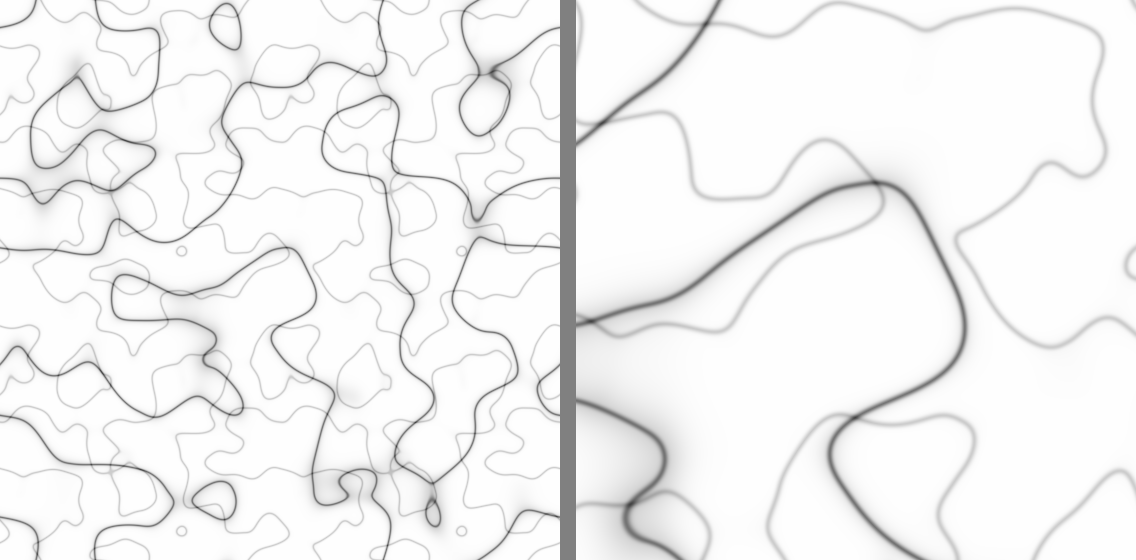
Left: the whole. Right: its middle third, enlarged.
This texture is drawn by a three.js fragment shader. Its source:

```glsl
// Thin grey contour loops on white paper, like ink veins with a soft bleed.
// Two layers of tiling lattice noise are traced along their zero level:
// a coarse dark layer with a wide glow, and a fine pale one repeating twice.

varying vec2 vUv;

const float TILE = 8.0;             // lattice cells before the noise repeats
const float COARSE_CELLS = 8.0;     // cells across the canvas
const float FINE_CELLS = 16.0;
const float COARSE_SEED = 3.7;
const float FINE_SEED = 11.3;

const float LINE_RADIUS = 0.0013;   // softness of a line, in canvas units
const float MIN_SLOPE = 0.3;        // keeps lines thin where the noise is flat
const float GLOW_FALLOFF = 28.0;

const float COARSE_INK = 0.34;
const float COARSE_GLOW = 0.20;
const float FINE_INK = 0.15;
const float FINE_GLOW = 0.045;

const vec3 PAPER = vec3(0.996);
const float DARKEST = 0.15;

// Three random values from -1 to 1 for one lattice point
vec3 hash3(vec2 cell, float seed) {
  vec2 p = mod(cell, TILE) + seed;
  vec3 q = vec3(dot(p, vec2(127.1, 311.7)),
                dot(p, vec2(269.5, 183.3)),
                dot(p, vec2(419.2, 371.9)));
  return 2.0 * fract(sin(q) * 43758.5453) - 1.0;
}

// Contribution of one corner: a random slope plus a random height
float corner(vec2 cell, vec2 offset, vec2 f, float seed) {
  vec3 r = hash3(cell + offset, seed);
  return dot(r.xy, f - offset) + 0.5 * r.z;
}

float latticeNoise(vec2 p, float seed) {
  vec2 cell = floor(p);
  vec2 f = p - cell;
  vec2 w = f * f * f * (f * (f * 6.0 - 15.0) + 10.0);
  float low = mix(corner(cell, vec2(0.0, 0.0), f, seed),
                  corner(cell, vec2(1.0, 0.0), f, seed), w.x);
  float high = mix(corner(cell, vec2(0.0, 1.0), f, seed),
                   corner(cell, vec2(1.0, 1.0), f, seed), w.x);
  return mix(low, high, w.y);
}

// Darkness of one layer: a sharp line of even width inside a soft glow
float veins(vec2 uv, float cells, float seed, float ink, float glow) {
  vec2 p = uv * cells;
  vec2 e = vec2(0.01, 0.0);
  float n = latticeNoise(p, seed);
  vec2 slope = vec2(latticeNoise(p + e.xy, seed) - latticeNoise(p - e.xy, seed),
                    latticeNoise(p + e.yx, seed) - latticeNoise(p - e.yx, seed));
  slope /= 2.0 * e.x;

  float dist = abs(n) / (max(length(slope), MIN_SLOPE) * cells);
  float core = exp(-0.5 * dist * dist / (LINE_RADIUS * LINE_RADIUS));
  return ink * core + glow * exp(-abs(n) * GLOW_FALLOFF);
}

void main() {
  float dark = veins(vUv, COARSE_CELLS, COARSE_SEED, COARSE_INK, COARSE_GLOW)
             + veins(vUv, FINE_CELLS, FINE_SEED, FINE_INK, FINE_GLOW);
  gl_FragColor = vec4(max(PAPER - dark, DARKEST), 1.0);
}
```
